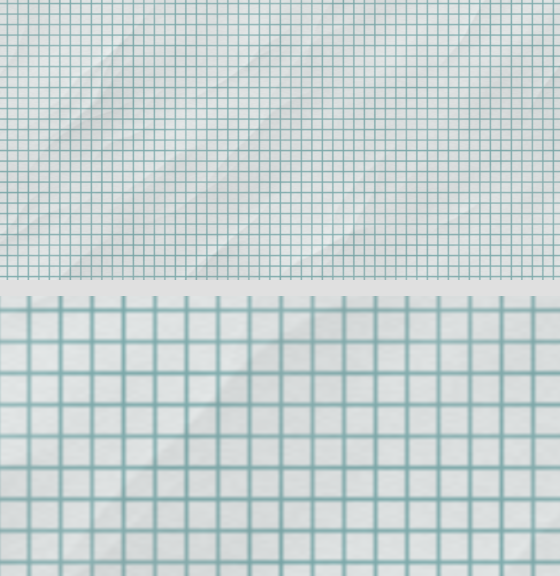
Top, the full canvas; bottom, a detail of the centre.
Give the GLSL for this pattern, as a Shadertoy shader.

```glsl
// Crumpled graph paper: a fine teal square grid printed on pale grey stock.
// The grid is a repeated line distance; diagonal folds are summed in a loop
// over broad noise shading, with a faint fibre grain on top.

const float PITCH = 0.0375;                  // cell size, in canvas heights
const vec2 GRID_OFFSET = vec2(0.0263, 0.0122);
const float HALF_WIDTH = 0.0024;
const float LINE_SOFTNESS = 0.0034;
const int FOLD_COUNT = 30;

const vec3 PAPER = vec3(0.862, 0.876, 0.876);
const vec3 INK = vec3(0.480, 0.655, 0.660);

float hash(vec2 p) {
    vec3 q = fract(p.xyx * 0.1031);
    q += dot(q, q.yzx + 33.33);
    return fract((q.x + q.y) * q.z);
}

float valueNoise(vec2 p) {
    vec2 cell = floor(p), f = fract(p);
    f = f * f * (3.0 - 2.0 * f);
    float low = mix(hash(cell), hash(cell + vec2(1, 0)), f.x);
    float high = mix(hash(cell + vec2(0, 1)), hash(cell + vec2(1, 1)), f.x);
    return mix(low, high, f.y);
}

float fbm(vec2 p) {
    float sum = 0.0, weight = 0.5;
    for (int i = 0; i < 4; i++) {
        sum += weight * valueNoise(p);
        p = mat2(1.6, 1.2, -1.2, 1.6) * p + 7.3;
        weight *= 0.5;
    }
    return sum;
}

vec2 rotate(vec2 p, float angle) {
    float c = cos(angle), s = sin(angle);
    return vec2(c * p.x + s * p.y, c * p.y - s * p.x);
}

// Coverage of evenly spaced lines along one axis, each with its own weight
float ruledLines(float x, float pixel, float seed) {
    float index = floor(x / PITCH + 0.5);
    float dist = abs(x - index * PITCH);
    float soft = max(LINE_SOFTNESS, 0.75 * pixel);
    float weight = mix(0.86, 1.0, hash(vec2(index + 90.0, seed)));
    return weight * (1.0 - smoothstep(HALF_WIDTH - soft, HALF_WIDTH + soft, dist));
}

// Light on one side of a crisp, slightly bowed ridge and shade on the other
float foldShade(vec2 p, float halfLength, float spread, float bow) {
    float across = p.y + bow * p.x * p.x;
    float side = 2.0 * smoothstep(-0.006, 0.006, across) - 1.0;
    float reach = spread * (side > 0.0 ? 0.6 : 1.0);
    float taper = max(0.0, 1.0 - p.x * p.x / (halfLength * halfLength));
    return side * exp(-abs(across) / reach) * taper;
}

float crumple(vec2 p, float aspect) {
    float shade = 0.0;
    for (int i = 0; i < FOLD_COUNT; i++) {
        float id = float(i) + 3.0;
        vec2 center = vec2(hash(vec2(id, 1.7)) * aspect, hash(vec2(id, 5.2)));
        float angle = mix(0.45, 1.05, hash(vec2(id, 9.1)));
        float halfLength = mix(0.10, 0.34, hash(vec2(id, 13.4)));
        float spread = mix(0.02, 0.08, hash(vec2(id, 17.8)));
        float bow = mix(-1.0, 1.0, hash(vec2(id, 21.3)));
        float strength = mix(0.012, 0.042, hash(vec2(id, 25.6)));
        shade += strength * foldShade(rotate(p - center, angle), halfLength, spread, bow);
    }
    return shade;
}

void mainImage(out vec4 fragColor, in vec2 fragCoord) {
    float pixel = 1.0 / iResolution.y;
    vec2 p = fragCoord * pixel;
    float aspect = iResolution.x * pixel;

    // Printed grid
    vec2 g = p - GRID_OFFSET;
    float vertical = ruledLines(g.x, pixel, 2.0);
    float horizontal = ruledLines(g.y, pixel, 8.0);
    float ink = 1.0 - (1.0 - vertical) * (1.0 - horizontal);
    ink *= mix(0.85, 1.05, valueNoise(p * 9.0 + 40.0));
    vec3 color = mix(PAPER, INK, clamp(ink, 0.0, 1.0));

    // Broad diagonal undulation, folds and fibres
    vec2 slant = rotate(p, 0.72);
    vec2 wobble = 0.03 * vec2(valueNoise(p * 8.0), valueNoise(p * 8.0 + 20.0));
    float shade = 0.10 * (fbm(slant * vec2(2.2, 6.0) + 12.0) - 0.47);
    shade += clamp(crumple(p + wobble, aspect), -0.085, 0.06);
    shade += 0.022 * (valueNoise(p * vec2(110.0, 230.0)) - 0.5);

    fragColor = vec4(clamp(color * (1.0 + shade), 0.0, 1.0), 1.0);
}
```
